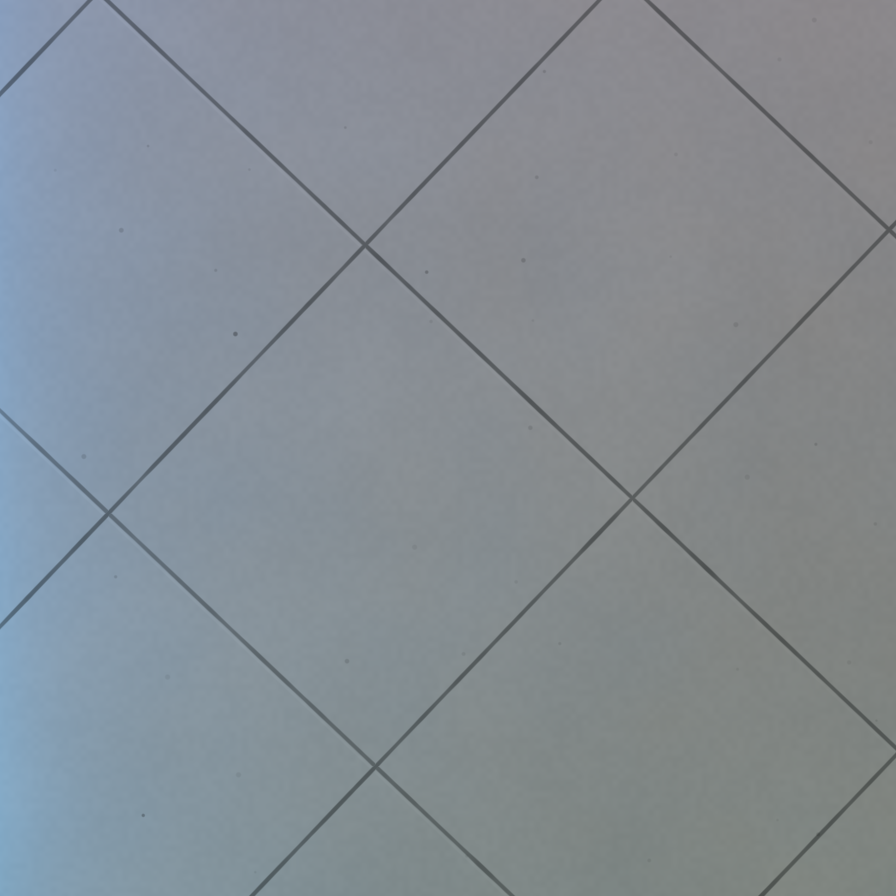
Give the GLSL for this texture, as a WebGL 2 fragment shader.

```glsl
#version 300 es
precision highp float;
// Smooth grey floor tiles laid diagonally, with thin dark joints.
// A skewed lattice gives the joints; cool light falls off from the left edge,
// and value noise and hashed specks add mottling, wear and dirt.

uniform vec2 u_resolution;
out vec4 fragColor;

const vec2 CROSSING = vec2(0.4076, 0.7266);   // one corner shared by four tiles
const vec2 SIDE_DOWN = vec2(0.2982, -0.2826); // tile side falling to the right
const vec2 SIDE_UP = vec2(0.2865, 0.2995);    // tile side rising to the right

const vec3 WARM_GREY = vec3(0.532, 0.532, 0.520);
const vec3 COOL_TINT = vec3(-0.004, 0.080, 0.188);
const vec3 EDGE_GLOW = vec3(-0.010, 0.040, 0.070);
const vec3 HEIGHT_TINT = vec3(0.012, -0.006, 0.012);
const vec3 JOINT_SHADE = vec3(0.63, 0.64, 0.64);

float hash(vec2 cell) {
    vec3 q = fract(vec3(cell.xyx) * 0.1031);
    q += dot(q, q.yzx + 33.33);
    return fract((q.x + q.y) * q.z);
}

float valueNoise(vec2 p) {
    vec2 cell = floor(p);
    vec2 f = fract(p);
    f = f * f * (3.0 - 2.0 * f);
    float low = mix(hash(cell), hash(cell + vec2(1, 0)), f.x);
    float high = mix(hash(cell + vec2(0, 1)), hash(cell + vec2(1, 1)), f.x);
    return mix(low, high, f.y);
}

float fbm(vec2 p) {
    float sum = 0.0;
    float gain = 0.5;
    for (int i = 0; i < 4; i++) {
        sum += gain * valueNoise(p);
        p = p * 2.03 + 17.3;
        gain *= 0.5;
    }
    return sum;
}

// Signed canvas distances to the nearest falling (x) and rising (y) joint.
vec2 jointDistances(vec2 p, vec2 origin, vec2 sideA, vec2 sideB) {
    vec2 tile = inverse(mat2(sideA, sideB)) * (p - origin);
    float area = abs(sideA.x * sideB.y - sideA.y * sideB.x);
    vec2 spacing = area / vec2(length(sideA), length(sideB));
    return (fract(tile.yx + 0.5) - 0.5) * spacing;
}

float band(float dist, float halfWidth, float blur) {
    return 1.0 - smoothstep(halfWidth - blur, halfWidth + blur, abs(dist));
}

// Light from the left, a little pinker towards the top.
vec3 floorLight(vec2 p) {
    float reach = p.x + 0.06 * (p.y - 0.5);
    vec3 color = WARM_GREY + COOL_TINT * exp(-max(reach, 0.0) / 0.39);
    color += EDGE_GLOW * exp(-p.x / 0.05) * (1.1 - 0.6 * p.y);
    color += HEIGHT_TINT * (2.0 * p.y - 1.0);
    return color * (1.0 - 0.05 * smoothstep(0.6, 1.4, p.x + 1.0 - p.y - 0.3));
}

// At most one small dot in each cell of a coarse grid.
float specks(vec2 p, float cells, float chance, float blur) {
    vec2 cell = floor(p * cells);
    vec2 jitter = vec2(hash(cell + 3.1), hash(cell + 8.7));
    vec2 center = (cell + 0.15 + 0.7 * jitter) / cells;
    float radius = mix(0.0012, 0.0030, hash(cell + 21.4));
    float strength = mix(0.06, 0.30, pow(hash(cell + 35.9), 3.0));
    float present = step(hash(cell + 50.2), chance);
    return present * strength * band(length(p - center), radius, blur);
}

void main() {
    vec2 p = gl_FragCoord.xy / u_resolution;
    float blur = max(0.0011, 0.75 / min(u_resolution.x, u_resolution.y));

    // Tile surface: broad mottling, fine grain and dirt
    vec3 color = floorLight(p);
    color += 0.030 * (fbm(p * 7.0) - 0.47);
    color += 0.014 * (valueNoise(p * 150.0) - 0.5);
    color += vec3(0.012, 0.0, -0.012) * (fbm(p * 11.0 + 40.0) - 0.47);
    color *= 1.0 - specks(p, 9.0, 0.35, blur);

    // Joints: uneven width and depth, paler where the light is strong
    vec2 dist = jointDistances(p, CROSSING, SIDE_DOWN, SIDE_UP);
    float wear = fbm(p * 24.0 + 9.0);
    float halfWidth = 0.0017 + 0.0011 * wear;
    float falling = band(dist.x, halfWidth, blur);
    float rising = band(dist.y, halfWidth, blur);
    float paleness = 0.30 * (1.0 - smoothstep(0.0, 1.0, p.x + 0.7 * p.y));
    float joint = max(falling * (1.0 - paleness), rising);
    joint *= 0.80 + 0.38 * wear;

    // Thin lit lip below the falling joints
    float lip = band(dist.x + 0.0046, 0.0014, blur) * (1.0 - rising);
    color += 0.022 * lip * (1.0 - 0.6 * p.x);
    color *= mix(vec3(1.0), JOINT_SHADE, clamp(joint, 0.0, 1.15));

    fragColor = vec4(clamp(color, 0.0, 1.0), 1.0);
}
```
